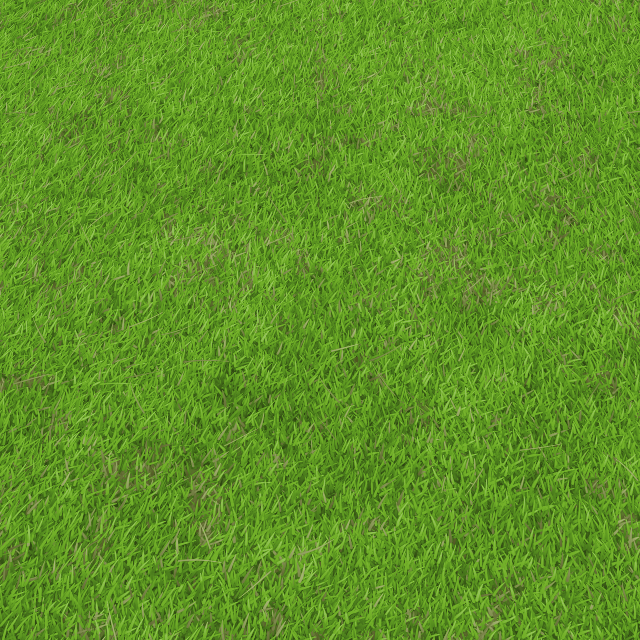
Write a three.js fragment shader that draws this texture.

```glsl
// Draws a sunlit lawn of short, tangled grass receding gently from the viewer.

#define LAYERS 14            // blade layers, drawn from the ground up
#define RECEDE 0.45          // how much the grass shrinks toward the top
#define BLADE_CELL vec2(0.0125, 0.032)
#define STALK_CELL vec2(0.045, 0.085)
#define BLADE_WIDTH 0.0021   // half width at the root
#define STALK_WIDTH 0.0013
#define EDGE 0.0010          // edge softness in canvas units
#define SPREAD 1.15          // largest tilt of a layer from upright, radians
#define SHADOW 0.20          // darkening beside each blade
#define BRIGHTNESS 0.38

varying vec2 vUv;

float hash(vec2 p) {
  vec3 q = fract(p.xyx * vec3(0.1031, 0.1030, 0.0973));
  q += dot(q, q.yzx + 33.33);
  return fract((q.x + q.y) * q.z);
}

float noise(vec2 p) {
  vec2 i = floor(p), f = fract(p);
  f = f * f * (3.0 - 2.0 * f);
  return mix(mix(hash(i), hash(i + vec2(1.0, 0.0)), f.x),
             mix(hash(i + vec2(0.0, 1.0)), hash(i + vec2(1.0, 1.0)), f.x), f.y);
}

vec2 rotate(vec2 p, float angle) {
  float c = cos(angle), s = sin(angle);
  return vec2(c * p.x + s * p.y, c * p.y - s * p.x);
}

// Distance to a curved blade rooted at zero (x) and position along it (y)
vec2 bladeDistance(vec2 p, float len, float lean, float bend) {
  float t = clamp(p.y / len, 0.0, 1.0);
  float across = p.x - (lean * t + bend * t * t) * len;
  float slope = lean + 2.0 * bend * t;
  return vec2(length(vec2(across / sqrt(1.0 + slope * slope), p.y - t * len)), t);
}

// Lays one blade per cell over the surface, held as (tone, dryness)
void drawBlades(inout vec2 surface, vec2 p, vec2 cell, float width, float edge,
                float seed, float presence, float dryChance, float tone) {
  vec2 home = floor(p / cell);
  for (int j = -1; j <= 0; j++) {
    for (int i = -1; i <= 1; i++) {
      vec2 id = home + vec2(float(i), float(j));
      vec2 key = id + seed * vec2(17.3, 41.7) + 300.0;
      if (hash(key + 5.1) > presence) continue;
      float rx = hash(key), ry = hash(key + 71.3);
      float shade = hash(key + 133.7), curl = hash(key + 211.9);
      vec2 root = (id + vec2(rx, ry)) * cell;
      float len = cell.y * mix(0.55, 0.98, curl);
      vec2 blade = bladeDistance(p - root, len, (shade - 0.5) * 0.3,
                                 (fract(curl * 7.0) - 0.5) * 0.36);
      float w = width * (1.0 - 0.75 * blade.y * blade.y) * mix(0.7, 1.15, ry);
      float cover = 1.0 - smoothstep(w - edge, w + edge, blade.x);
      float shadow = 1.0 - smoothstep(w, w + width * 1.5, blade.x);
      float dry = step(hash(key + 307.1), dryChance);
      float lit = tone + 0.60 * (fract(shade * 13.0) - 0.5) + 0.28 * (blade.y - 0.5);
      surface.x *= 1.0 - SHADOW * shadow * (1.0 - cover);
      surface = mix(surface, vec2(lit, dry), cover);
    }
  }
}

// Deep shade through fresh green to pale, glossy highlights
vec3 grassColor(float tone) {
  vec3 color = mix(vec3(0.18, 0.27, 0.07), vec3(0.29, 0.48, 0.11),
                   smoothstep(0.0, 0.30, tone));
  color = mix(color, vec3(0.37, 0.60, 0.13), smoothstep(0.25, 0.48, tone));
  color = mix(color, vec3(0.45, 0.69, 0.16), smoothstep(0.45, 0.68, tone));
  return mix(color, vec3(0.58, 0.76, 0.35), smoothstep(0.70, 0.98, tone));
}

vec3 strawColor(float tone) {
  return mix(vec3(0.31, 0.34, 0.13), vec3(0.66, 0.72, 0.46),
             clamp(tone, 0.0, 1.0));
}

void main() {
  // Ground plane: features shrink evenly toward the top
  float scale = 1.0 - RECEDE * vUv.y;
  vec2 ground = vec2((vUv.x - 0.5) / scale, -log(scale) / RECEDE);
  float edge = EDGE / scale;

  // Uneven growth: bright and dark clumps, and thin dry spots
  float clump = 0.6 * noise(ground * 7.0 + 20.0) + 0.4 * noise(ground * 19.0 + 50.0);
  float thin = 0.5 * noise(ground * 11.0 + 80.0) + 0.5 * noise(ground * 27.0 + 110.0);
  float dryness = smoothstep(0.52, 0.85, thin);
  float patchTone = 0.24 * (clump - 0.5) + 0.07 * (vUv.y - 0.5);
  vec2 wavy = ground + 0.014 * (vec2(noise(ground * 9.0 + 140.0),
                                     noise(ground * 9.0 + 170.0)) - 0.5);

  // Soil and old thatch, then blades from the ground up
  vec2 surface = vec2(0.12 + 0.2 * noise(ground * 160.0 + 200.0), dryness);
  for (int i = 0; i < LAYERS; i++) {
    float layer = float(i);
    float depth = layer / float(LAYERS - 1);
    float turn = 2.0 * fract(layer * 0.618 + 0.21) - 1.0;
    vec2 p = rotate(wavy, SPREAD * turn * mix(0.5, 1.0, abs(turn)));
    drawBlades(surface, p + layer * 0.137, BLADE_CELL, BLADE_WIDTH, edge, layer,
               0.80 - 0.35 * dryness * depth, 0.045 + 0.30 * dryness,
               BRIGHTNESS + 0.32 * depth + patchTone);
  }

  // A few long, dry stalks lying across the top
  for (int i = 0; i < 3; i++) {
    float layer = float(i);
    drawBlades(surface, rotate(wavy, 1.9 * layer - 1.3), STALK_CELL, STALK_WIDTH,
               edge, layer + 40.0, 0.05 + 0.12 * dryness, 0.9, 0.72);
  }

  vec3 color = mix(grassColor(surface.x), strawColor(surface.x), surface.y);
  gl_FragColor = vec4(color, 1.0);
}
```
